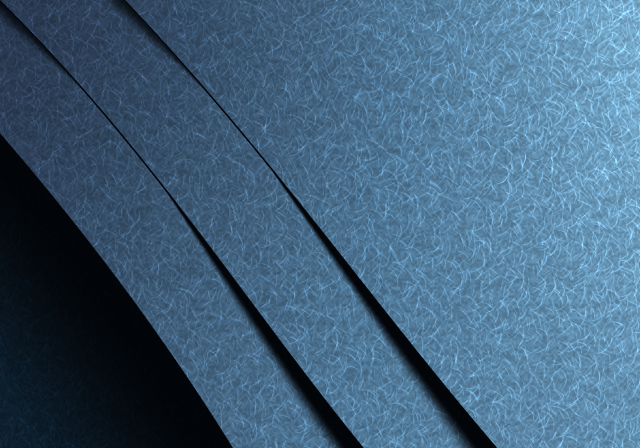
Reproduce this background procedurally as a WebGL 2 fragment shader.

```glsl
#version 300 es
precision highp float;

uniform vec2 u_resolution;
out vec4 fragColor;

// Sheet edges: cubic coefficients of x by depth below the top
const vec4 EDGE_RIGHT  = vec4(0.279, 0.955, -0.274, 0.15);
const vec4 EDGE_MIDDLE = vec4(0.0, 1.011, -0.399, 0.2);
const vec4 EDGE_LEFT   = vec4(-0.272, 0.967, -0.175, 0.0);
const float EDGE_COSINE = 0.76;

// Paper and shadow colours
const vec3 PAPER_DARK  = vec3(0.145, 0.200, 0.290);
const vec3 PAPER_MID   = vec3(0.315, 0.475, 0.600);
const vec3 PAPER_LIGHT = vec3(0.475, 0.685, 0.820);
const vec3 FLOOR_COLOR = vec3(0.055, 0.130, 0.190);
const vec3 SHADOW_COLOR = vec3(0.008, 0.018, 0.032);

// Shadow shape
const float PINCH_RIGHT = 0.38;
const float PINCH_MIDDLE = 0.43;
const float SHADOW_GROWTH = 0.068;
const float TOP_SHADOW_WIDTH = 0.028;
const float TOP_SHADOW_END = 0.24;

// Paper texture
const int FIBRE_LAYERS = 3;
const float FIBRE_CELLS = 34.0;
const float FIBRE_WIDTH = 0.055;
const float FIBRE_STRENGTH = 0.14;
const float GRAIN_SCALE = 210.0;
const float GRAIN_STRENGTH = 0.22;
const float WEAVE_STRENGTH = 0.10;

vec2 hash22(vec2 p) {
    vec3 q = fract(vec3(p.xyx) * vec3(0.1031, 0.1030, 0.0973));
    q += dot(q, q.yzx + 33.33);
    return fract((q.xx + q.yz) * q.zy);
}

float valueNoise(vec2 p) {
    vec2 cell = floor(p), f = fract(p);
    f = f * f * (3.0 - 2.0 * f);
    float low = mix(hash22(cell).x, hash22(cell + vec2(1, 0)).x, f.x);
    float high = mix(hash22(cell + vec2(0, 1)).x, hash22(cell + vec2(1, 1)).x, f.x);
    return mix(low, high, f.y);
}

// Short bent strands, lit on one side and dark on the other
float fibres(vec2 p) {
    float relief = 0.0;
    for (int layer = 0; layer < FIBRE_LAYERS; layer++) {
        vec2 q = p * FIBRE_CELLS * (1.0 + 0.27 * float(layer)) + 17.3 * float(layer);
        vec2 cell = floor(q);
        for (int j = -1; j <= 1; j++)
        for (int i = -1; i <= 1; i++) {
            vec2 id = cell + vec2(i, j);
            vec2 shape = hash22(id + 71.0);
            vec2 local = q - id - hash22(id);
            float angle = (shape.x - 0.5) * 2.4;
            vec2 along = vec2(sin(angle), cos(angle));
            float s = dot(local, along);
            float d = dot(local, vec2(along.y, -along.x)) + (shape.y - 0.5) * s * s;
            float ends = 1.0 - smoothstep(0.35, 0.85, abs(s));
            float u = d / FIBRE_WIDTH;
            relief += ends * (0.4 + shape.y) * (1.0 + 0.9 * u) * exp(-0.5 * u * u);
        }
    }
    return relief - 0.45;
}

float paperTexture(vec2 p) {
    float grain = valueNoise(p * GRAIN_SCALE) - 0.5;
    float weave = valueNoise(p * vec2(32.0, 110.0)) - 0.5;
    return 1.0 + FIBRE_STRENGTH * fibres(p) + GRAIN_STRENGTH * grain + WEAVE_STRENGTH * weave;
}

// Light falls from the upper right and evens out toward the bottom
vec3 paperColor(float x, float depth) {
    float top = 0.05 + 0.18 * x + 0.36 * x * x;
    float bottom = 0.21 + 0.38 * x;
    float light = mix(top, bottom, smoothstep(0.0, 1.0, depth));
    vec3 color = mix(PAPER_DARK, PAPER_MID, clamp(light * 2.0, 0.0, 1.0));
    return mix(color, PAPER_LIGHT, clamp(light * 2.0 - 1.0, 0.0, 1.1));
}

// Positive to the left of the edge
float edgeDistance(vec4 c, float x, float t) {
    return (c.x + t * (c.y + t * (c.z + t * c.w)) - x) * EDGE_COSINE;
}

// Gap shadow that narrows to a line at the pinch
float gapShadow(float d, float t, float pinch) {
    float width = 0.003 + SHADOW_GROWTH * max(t - pinch, 0.0);
    float lower = 1.0 - smoothstep(width * 0.65, width * 1.6, d);
    float topWidth = 0.002 + TOP_SHADOW_WIDTH * (1.0 - smoothstep(0.0, TOP_SHADOW_END, t));
    float upper = 0.85 * (1.0 - smoothstep(0.0, topWidth * 1.5, d));
    return max(lower, upper);
}

void main() {
    vec2 p = gl_FragCoord.xy / u_resolution.y;
    float depth = 1.0 - p.y;
    float pixel = 1.0 / u_resolution.y;
    float right = edgeDistance(EDGE_RIGHT, p.x, depth);
    float middle = edgeDistance(EDGE_MIDDLE, p.x, depth);
    float left = edgeDistance(EDGE_LEFT, p.x, depth);
    vec3 paper = paperColor(p.x, depth);

    // Stack the sheets from the floor upward
    vec3 color = mix(SHADOW_COLOR, FLOOR_COLOR, smoothstep(0.03, 0.40, left));
    color = mix(color, paper, clamp(0.5 - left / pixel, 0.0, 1.0));
    color = mix(color, SHADOW_COLOR, gapShadow(middle, depth, PINCH_MIDDLE));
    color = mix(color, paper, clamp(0.5 - middle / pixel, 0.0, 1.0));
    color = mix(color, SHADOW_COLOR, gapShadow(right, depth, PINCH_RIGHT));
    color = mix(color, paper, clamp(0.5 - right / pixel, 0.0, 1.0));

    fragColor = vec4(color * paperTexture(p), 1.0);
}
```
